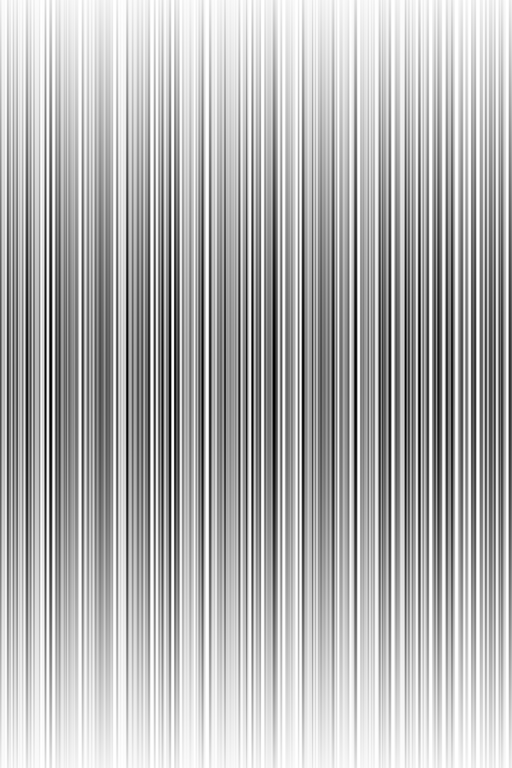
Reproduce this pattern procedurally as a WebGL 1 fragment shader.

```glsl
precision highp float;

uniform vec2 u_resolution;

#define FINE_FREQ 193.0     // noise cells across the width
#define MEDIUM_FREQ 121.0
#define BROAD_FREQ 27.0
#define BASE_INK 0.45       // mean darkness at mid height
#define CONTRAST 1.4
#define BROAD_CONTRAST 0.55
#define ACCENT_COUNT 22.0   // sparse dark lines across the width
#define ACCENT_WIDTH 0.0021
#define ACCENT_INK 0.6
#define EDGE_INK 0.12       // ink left at the top and bottom edges
#define EDGE_GAMMA 1.7      // pale lines vanish first towards the edges
#define TAPS 4

const float PI = 3.14159265;

float hash(float n) {
  return fract(sin(n * 127.1 + 11.7) * 43758.545);
}

float gradientAt(float cell) {
  return hash(cell) * 2.0 - 1.0;
}

// One-dimensional gradient noise, roughly -0.5 to 0.5
float gradientNoise(float x) {
  float cell = floor(x);
  float t = x - cell;
  float blend = t * t * t * (t * (t * 6.0 - 15.0) + 10.0);
  return mix(gradientAt(cell) * t, gradientAt(cell + 1.0) * (t - 1.0), blend);
}

// One thin dark line at a random place in each wide cell
float accentLine(float x) {
  float cell = floor(x * ACCENT_COUNT);
  float center = (cell + mix(0.1, 0.9, hash(cell + 701.3))) / ACCENT_COUNT;
  float strength = hash(cell + 913.7);
  return strength * (1.0 - smoothstep(0.0, ACCENT_WIDTH, abs(x - center)));
}

// Darkness of the stripes at full strength
float stripeInk(float x) {
  float ink = BASE_INK;
  ink += CONTRAST * gradientNoise(x * FINE_FREQ + 17.3);
  ink += CONTRAST * gradientNoise(x * MEDIUM_FREQ + 341.6);
  ink += BROAD_CONTRAST * gradientNoise(x * BROAD_FREQ + 577.2);
  ink += ACCENT_INK * accentLine(x);
  return clamp(ink, 0.0, 1.0);
}

void main() {
  vec2 uv = gl_FragCoord.xy / u_resolution;

  // Average the stripes over the width of one pixel
  float ink = 0.0;
  for (int i = 0; i < TAPS; i++) {
    float offset = (float(i) + 0.5) / float(TAPS) - 0.5;
    ink += stripeInk(uv.x + offset / u_resolution.x);
  }
  ink /= float(TAPS);

  // Fade to white at the top and bottom
  float fade = mix(EDGE_INK, 1.0, sin(PI * uv.y));
  ink = fade * pow(ink, mix(EDGE_GAMMA, 1.0, fade));

  gl_FragColor = vec4(vec3(1.0 - ink), 1.0);
}
```
